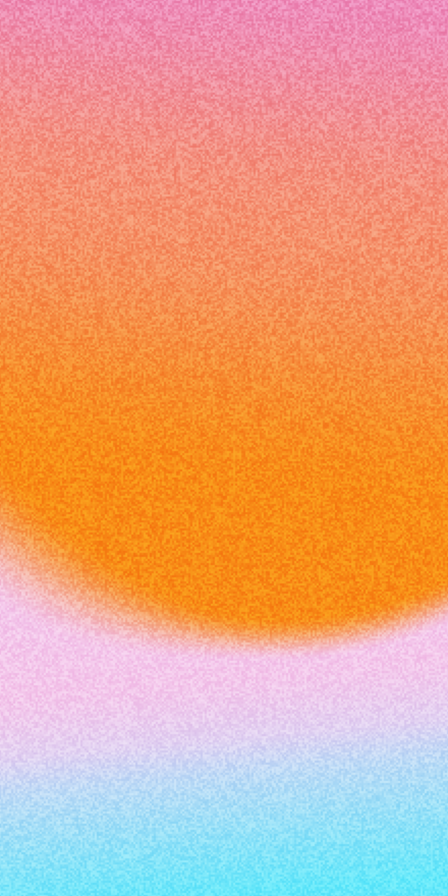
A Shadertoy shader for this background:

```glsl
// Grainy sunset gradient: a huge soft-edged orange disc over a pink to aqua haze.
#define DISC_CENTER vec2(0.306, 0.753)
#define DISC_RADIUS 0.467
#define SOFT_LEFT 0.062
#define SOFT_RIGHT 0.025
#define WARM_TILT 0.10
#define COOL_TILT -0.09
#define GRAIN_ROWS 440.0
#define GRAIN_AMOUNT 0.20

const vec3 ORANGE   = vec3(0.97, 0.55, 0.09);
const vec3 CORAL    = vec3(0.96, 0.575, 0.45);
const vec3 ROSE     = vec3(0.93, 0.55, 0.74);
const vec3 PINK     = vec3(0.955, 0.78, 0.92);
const vec3 LAVENDER = vec3(0.85, 0.84, 0.96);
const vec3 AQUA     = vec3(0.40, 0.91, 0.98);

float hash(vec2 cell) {
    vec3 q = fract(vec3(cell.xyx) * 0.1031);
    q += dot(q, q.yzx + 33.33);
    return fract((q.x + q.y) * q.z);
}

// Smooth value noise, 0 to 1
float valueNoise(vec2 p) {
    vec2 cell = floor(p);
    vec2 f = smoothstep(0.0, 1.0, fract(p));
    float low  = mix(hash(cell), hash(cell + vec2(1.0, 0.0)), f.x);
    float high = mix(hash(cell + vec2(0.0, 1.0)), hash(cell + vec2(1.0, 1.0)), f.x);
    return mix(low, high, f.y);
}

// Disc interior: orange rising through coral to rose
vec3 warmGradient(float h) {
    vec3 color = mix(ORANGE, CORAL, smoothstep(0.45, 0.80, h));
    return mix(color, ROSE, smoothstep(0.74, 1.04, h));
}

// Haze below: aqua rising through lavender to pink
vec3 coolGradient(float h) {
    vec3 color = mix(AQUA, LAVENDER, clamp(h / 0.175, 0.0, 1.0));
    return mix(color, PINK, smoothstep(0.13, 0.25, h));
}

void mainImage(out vec4 fragColor, in vec2 fragCoord) {
    // Canvas units: height is 1
    vec2 p = fragCoord / iResolution.y;
    float side = p.x - 0.25;

    vec3 warm = warmGradient(p.y + WARM_TILT * side);
    vec3 cool = coolGradient(p.y + COOL_TILT * side);

    // Disc edge, blurrier toward the left
    float softness = mix(SOFT_LEFT, SOFT_RIGHT, smoothstep(0.0, 0.3, p.x));
    float edge = length(p - DISC_CENTER) - DISC_RADIUS;
    vec3 color = mix(warm, cool, smoothstep(-softness, softness, edge));

    // Film grain, strongest in the mid tones
    float grain = valueNoise(p * GRAIN_ROWS) - 0.5;
    color += GRAIN_AMOUNT * grain * 4.0 * color * (1.0 - color);

    fragColor = vec4(clamp(color, 0.0, 1.0), 1.0);
}
```
